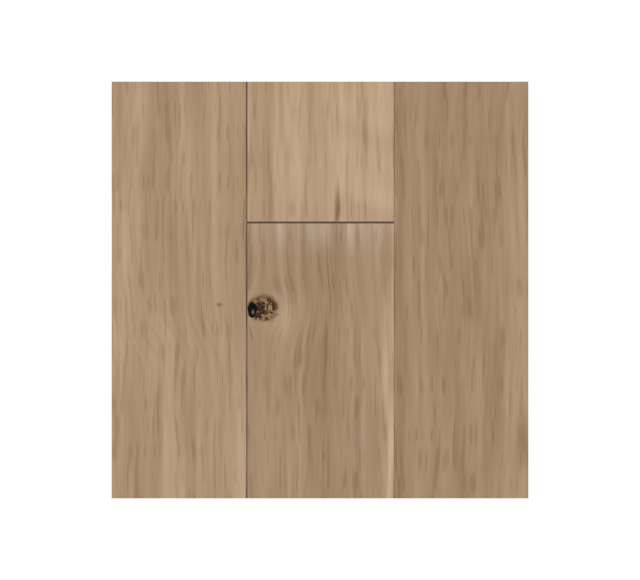
Write a Shadertoy shader that draws this texture.

```glsl
// A square sample of three oak plank columns, centred on a white ground.
// Grain is stretched value noise plus long oval growth rings, bent around one knot;
// joints, sapwood and marks are soft masks. The white border makes the tile seamless.

float hash(vec2 p) {
    return fract(sin(dot(p, vec2(127.1, 311.7))) * 43758.5453);
}

float noise(vec2 p) {
    vec2 i = floor(p), f = fract(p);
    f = f * f * (3.0 - 2.0 * f);
    return mix(mix(hash(i), hash(i + vec2(1, 0)), f.x),
               mix(hash(i + vec2(0, 1)), hash(i + vec2(1, 1)), f.x), f.y);
}

float fbm(vec2 p) {
    float sum = 0.0, amp = 0.5;
    for (int i = 0; i < 4; i++) {
        sum += amp * noise(p);
        p = p * 2.03 + 17.3;
        amp *= 0.5;
    }
    return sum;
}

// Soft spot: 1 at the centre, fading over the given radii
float spot(vec2 p, vec2 centre, vec2 radius) {
    vec2 d = (p - centre) / radius;
    return exp(-dot(d, d));
}

// Antialiased line of a given half width
float line(float d, float halfWidth, float px) {
    return 1.0 - smoothstep(halfWidth - 0.5 * px, halfWidth + px, abs(d));
}

// Signed tone of the grain; ringCentre is the heart of the growth rings
float grain(vec2 p, vec2 ringCentre, float seed) {
    vec2 s = vec2(seed * 7.3, seed * 3.1);
    p.x += 0.022 * (fbm(p * vec2(5.0, 3.0) + s) - 0.5);
    vec2 d = (p - ringCentre) * vec2(1.0, 0.13);
    float r = length(d) + 0.018 * fbm(p * vec2(14.0, 4.0) + s);
    float rings = noise(vec2(r * 110.0, seed)) - 0.5;
    float bands = fbm(p * vec2(26.0, 1.3) + s) - 0.47;
    float fibres = fbm(p * vec2(75.0, 5.0) + s) - 0.47;
    float pores = smoothstep(0.6, 0.95, noise(p * vec2(170.0, 17.0) + s));
    return 0.045 * rings * exp(-r * 5.0) + 0.09 * bands + 0.10 * fibres - 0.045 * pores;
}

vec3 wood(vec2 p, float px) {
    float left = 0.324, right = 0.678, cross = 0.662;
    bool isMiddle = p.x > left && p.x < right;
    bool isUpper = isMiddle && p.y > cross;
    bool isLower = isMiddle && !isUpper;

    // Base colour and ring heart of each plank
    float seed = 1.0;
    vec3 col = vec3(0.685, 0.575, 0.46);
    vec2 heart = p.y > 0.38 ? vec2(0.075, 0.64) : vec2(0.12, 0.12);
    heart = mix(vec2(0.12, 0.12), vec2(0.075, 0.64), smoothstep(0.3, 0.46, p.y));
    if (isUpper) { seed = 2.0; col = vec3(0.705, 0.595, 0.475); heart = vec2(0.42, 0.97); }
    if (isLower) { seed = 3.0; col = vec3(0.655, 0.55, 0.44); heart = vec2(0.51, 0.12); }
    if (p.x > right) { seed = 4.0; col = vec3(0.645, 0.54, 0.425); heart = vec2(0.86, 0.65); }

    // Grain flows around the knot
    vec2 knot = vec2(0.362, 0.454), k = p - knot;
    vec2 q = p;
    if (isLower) q.x -= 0.045 * k.x / (length(k) + 0.03) * spot(p, knot, vec2(0.12, 0.09));
    col += grain(q, heart, seed) * vec3(1.0, 1.02, 1.0);
    col += 0.05 * (fbm(p * vec2(4.0, 2.0) + seed * 9.0) - 0.47);

    if (isUpper) {
        // Pale sapwood with a few cross ripples, and a dark streak
        float sap = smoothstep(0.52, 0.55, p.x + 0.02 * noise(p * 9.0));
        float ripple = noise(vec2(p.x * 5.0, p.y * 22.0 + p.x * 8.0)) - 0.5;
        col += sap * (0.035 + 0.045 * ripple);
        float bend = 0.538 + 0.006 * noise(vec2(p.y * 20.0, 3.0));
        col -= vec3(0.2, 0.21, 0.2) * spot(p, vec2(bend, 0.69), vec2(0.006, 0.045));
    }
    if (isLower) {
        // Worn whitish fibres below the cross joint and pale right edge
        float worn = smoothstep(0.09, 0.0, cross - p.y) * noise(p * vec2(85.0, 8.0));
        col += worn * vec3(0.09, 0.11, 0.14);
        float edge = smoothstep(0.63, 0.672, p.x) * noise(p * vec2(90.0, 7.0));
        col += edge * vec3(0.12, 0.12, 0.11);

        // Knot: pale halo, mottled brown body, broken rim and black hole
        col += 0.05 * spot(p, vec2(0.41, 0.435), vec2(0.05, 0.05));
        float r = length(k / vec2(0.037, 0.031)) + 0.35 * (fbm(p * 60.0) - 0.47);
        float mottle = fbm(p * 105.0);
        vec3 core = mix(vec3(0.2, 0.14, 0.09), vec3(0.58, 0.46, 0.34), smoothstep(0.3, 0.62, mottle));
        col = mix(col, core, 0.9 * (1.0 - smoothstep(0.7, 1.1, r)));
        col -= 0.13 * exp(-pow((r - 0.95) * 6.0, 2.0)) * noise(p * 45.0);
        float hole = length((p - vec2(0.338, 0.453)) / vec2(0.012, 0.02)) + 0.5 * (mottle - 0.47);
        col = mix(col, vec3(0.09, 0.07, 0.06), 1.0 - smoothstep(0.7, 1.05, hole));
        col = mix(col, vec3(0.55, 0.5, 0.44), 0.8 * spot(p, vec2(0.339, 0.447), vec2(0.004, 0.006)));
    }

    // Pale margin of the left plank, pin mark and dark lower right edge
    if (p.x < left)
        col += 0.07 * smoothstep(0.29, 0.322, p.x) * smoothstep(0.6, 0.1, p.y);
    col -= 0.16 * spot(p, vec2(0.258, 0.465), vec2(0.006, 0.004));
    col -= 0.13 * spot(p, vec2(1.0, 0.14), vec2(0.03, 0.06)) * noise(p * vec2(60.0, 12.0));

    // Joints
    float wear = noise(vec2(p.y * 18.0, 5.0));
    col = mix(col, vec3(0.36, 0.3, 0.25), line(p.x - left, 0.0013, px) * (0.55 + 0.35 * wear));
    col = mix(col, vec3(0.45, 0.37, 0.29), line(p.x - right, 0.001, px) * (0.2 + 0.4 * wear));
    if (isMiddle) col = mix(col, vec3(0.33, 0.27, 0.23), 0.9 * line(p.y - cross, 0.0016, px));
    return col;
}

void mainImage(out vec4 fragColor, in vec2 fragCoord) {
    // Panel coordinates run 0..1 across the centred square
    float px = 1.392 / iResolution.y;
    vec2 p = (fragCoord - 0.5 * iResolution.xy) * px + 0.5;
    vec2 d = abs(p - 0.5) - 0.5;
    float panel = 1.0 - smoothstep(-0.5 * px, 0.5 * px, max(d.x, d.y));
    fragColor = vec4(mix(vec3(1.0), wood(p, px), panel), 1.0);
}
```
